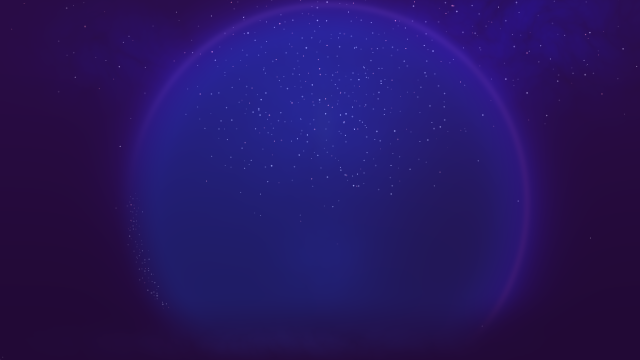
Give the GLSL for this background, as a Shadertoy shader.

```glsl
// Draws a translucent blue sphere with a violet rim in a starry purple night sky.

// Layout, in units of the canvas height
const vec2 SPHERE_CENTER = vec2(0.912, 0.435);
const float SPHERE_RADIUS = 0.552;
const vec2 STAR_CENTER = vec2(0.91, 0.78);
const vec2 STAR_SPREAD = vec2(0.26, 0.30);
const float RIM_WIDTH = 0.011;
const float HALO_WIDTH = 0.055;
const float STAR_LIGHT = 0.80;

// Colours
const vec3 SKY_LOW = vec3(0.132, 0.036, 0.210);
const vec3 SKY_HIGH = vec3(0.162, 0.047, 0.270);
const vec3 NEBULA = vec3(0.005, 0.025, 0.270);
const vec3 SPHERE_LOW = vec3(0.132, 0.090, 0.355);
const vec3 SPHERE_HIGH = vec3(0.158, 0.105, 0.475);
const vec3 CORE_GLOW = vec3(0.008, 0.032, 0.110);
const vec3 HALO = vec3(0.028, 0.022, 0.175);
const vec3 RIM_TOP = vec3(0.090, 0.055, 0.080);
const vec3 RIM_SIDE = vec3(0.090, 0.030, 0.025);
const vec3 STAR_COOL = vec3(0.50, 0.54, 0.48);
const vec3 STAR_WARM = vec3(0.62, 0.40, 0.32);

vec3 hash3(vec2 cell) {
    vec3 q = fract(cell.xyx * vec3(0.1031, 0.1030, 0.0973));
    q += dot(q, q.yxz + 33.33);
    return fract((q.xxy + q.yzz) * q.zyx);
}

// Cellular noise: soft lumps around scattered points, 0 to 1
float lumps(vec2 p) {
    vec2 cell = floor(p);
    float nearest = 1.0;
    for (int i = 0; i < 9; i++) {
        vec2 next = cell + vec2(i % 3 - 1, i / 3 - 1);
        vec2 away = next + hash3(next).xy - p;
        nearest = min(nearest, dot(away, away));
    }
    return 1.0 - nearest;
}

// Layered cellular noise, about 0 to 1 around 0.5
float clouds(vec2 p) {
    float sum = -0.2, weight = 0.5;
    for (int i = 0; i < 4; i++) {
        p += 0.25 * sin(p.yx * 1.7 + float(i));
        sum += weight * lumps(p);
        p = mat2(1.6, 1.2, -1.2, 1.6) * p;
        weight *= 0.5;
    }
    return sum;
}

// Soft elliptical blob
float blob(vec2 p, vec2 center, vec2 spread) {
    vec2 q = (p - center) / spread;
    return exp(-dot(q, q));
}

// One star at most per grid cell
vec3 stars(vec2 p, float cells, float density) {
    vec2 cell = floor(p * cells);
    vec3 h = hash3(cell);
    vec3 look = hash3(cell + 71.0);
    vec2 place = (cell + 0.2 + 0.6 * h.xy) / cells;
    float size = mix(0.0004, 0.0018, look.x * look.x);
    float disc = 1.0 - smoothstep(0.0, size + 0.9 / iResolution.y, length(p - place));
    float power = mix(0.22, 1.1, look.y * look.y);
    return step(h.z, density) * disc * power * mix(STAR_COOL, STAR_WARM, step(0.8, look.z));
}

void mainImage(out vec4 fragColor, in vec2 fragCoord) {
    vec2 p = (fragCoord - 0.5 * iResolution.xy) / iResolution.y + vec2(0.889, 0.5);
    vec2 ray = p - SPHERE_CENTER;
    float d = length(ray) - SPHERE_RADIUS;
    float rightSide = smoothstep(-0.3, 0.45, ray.x);
    float topSide = smoothstep(0.0, 0.5, ray.y);
    float cloud = clouds(p * 9.0);

    // Sky and nebulae in the upper corners
    float nebula = blob(p, vec2(1.45, 0.95), vec2(0.30, 0.20))
                 + 0.5 * blob(p, vec2(0.36, 0.86), vec2(0.22, 0.13));
    vec3 sky = mix(SKY_LOW, SKY_HIGH, smoothstep(0.0, 1.0, p.y));
    sky += NEBULA * nebula * (0.1 + 1.1 * cloud);

    // Sphere body: brighter above, dimmer on the right
    vec3 body = mix(SPHERE_LOW, SPHERE_HIGH, smoothstep(0.15, 0.95, p.y));
    body += vec3(-0.01, 0.020, 0.040) * (1.0 - rightSide);
    body -= vec3(0.0, 0.005, 0.040) * blob(p, vec2(1.27, 0.43), vec2(0.20, 0.30));
    float core = blob(p, vec2(0.92, 0.70), vec2(0.28, 0.26));
    core += 0.6 * blob(p, vec2(0.91, 0.27), vec2(0.13, 0.12));
    body += CORE_GLOW * core * (0.75 + 0.5 * cloud);
    body += vec3(0.01, 0.02, 0.0) * blob(p, vec2(0.90, 0.66), vec2(0.03, 0.08));

    // Blend, with the foot of the sphere lost in the dark
    float foot = smoothstep(-0.03, 0.19, p.y);
    float inside = 1.0 - smoothstep(-0.090, 0.050, d);
    vec3 color = mix(sky, body, inside * foot);
    float mist = blob(p, vec2(0.80, 0.045), vec2(0.45, 0.045));
    color += vec3(0.020, 0.035, 0.090) * mist * cloud;

    // Broad halo, with a faint line along the rim
    float lowFade = mix(smoothstep(0.28, 0.75, p.y), smoothstep(0.02, 0.22, p.y), rightSide);
    float haloDistance = d / HALO_WIDTH;
    float halo = exp(1.0 - sqrt(1.0 + haloDistance * haloDistance * 1.6));
    color += HALO * halo * (0.25 + 0.75 * lowFade) * foot;
    float rim = exp(-pow(d / RIM_WIDTH, 2.0));
    vec3 rimColor = mix(RIM_SIDE * (0.15 + 0.85 * rightSide), RIM_TOP, topSide);
    color += rimColor * rim * lowFade * 0.6;

    // Stars gather in the upper sphere and thin out in the sky
    float field = 0.40 * blob(p, STAR_CENTER, STAR_SPREAD) + 0.16 * nebula;
    field *= smoothstep(0.35, 0.55, p.y);
    for (int i = 0; i < 3; i++) {
        float layer = float(i);
        color += STAR_LIGHT * stars(p + 3.7 * layer, 26.0 + 14.0 * layer, field);
    }

    // Faint dust along the lower left rim
    float arc = exp(-pow((d + 0.012) / 0.018, 2.0)) * step(ray.x, 0.0);
    arc *= smoothstep(0.10, 0.20, p.y) * (1.0 - smoothstep(0.44, 0.50, p.y));
    color += 0.35 * stars(p, 120.0, 0.6 * arc);

    fragColor = vec4(clamp(color, 0.0, 1.0), 1.0);
}
```
